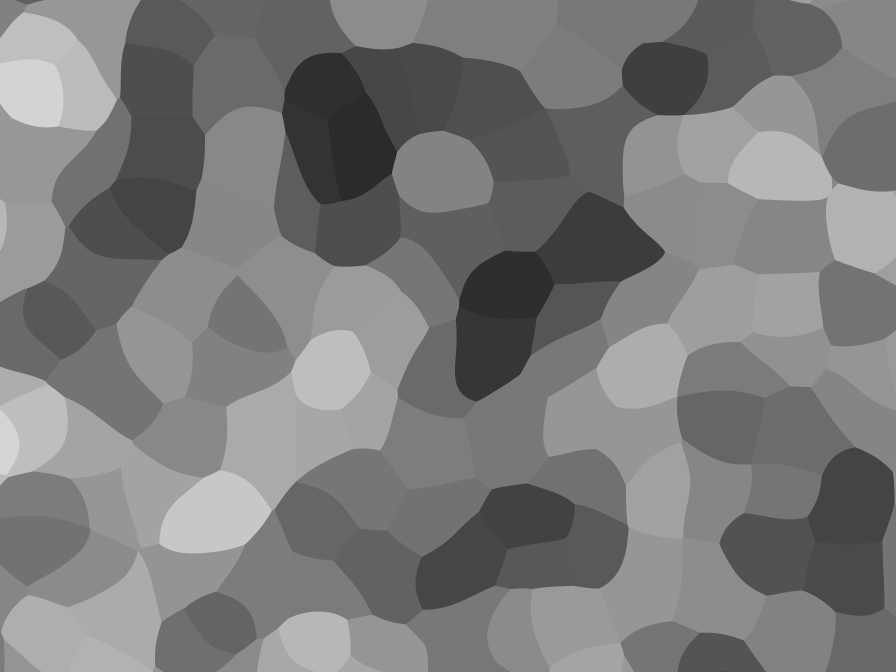
This texture is drawn by a WebGL 2 fragment shader. Its source:

```glsl
#version 300 es
precision highp float;
// Flat grey patches: smooth noise split into rounded, crisp-edged cells.

uniform vec2 u_resolution;
out vec4 fragColor;

const float CELLS = 9.8;         // seed points per canvas height
const float JITTER = 0.75;       // seed scatter inside its grid square
const float TONE_PULL = 24.0;    // how strongly edges follow tone contours
const float FINE_SCALE = 0.53;   // noise frequencies, per seed spacing
const float BROAD_SCALE = 0.23;
const float FINE_AMOUNT = 0.54;
const float BROAD_AMOUNT = 0.40;
const float MID_GREY = 0.50;
const float DARKEST = 0.15;
const float LIGHTEST = 0.83;
const float TAU = 6.2831853;

// Integer hash of a grid square to two values in 0..1
vec2 hash2(vec2 square, uint seed) {
  uvec2 v = uvec2(ivec2(square) + 4096) + uvec2(seed, seed * 7u);
  v = v * 1664525u + 1013904223u;
  v.x += v.y * 1664525u;
  v.y += v.x * 1664525u;
  v ^= v >> 16u;
  v.x += v.y * 1664525u;
  v.y += v.x * 1664525u;
  v ^= v >> 16u;
  return vec2(v & 65535u) / 65535.0;
}

float cornerSlope(vec2 square, vec2 offset, uint seed) {
  float angle = TAU * hash2(square, seed).x;
  return dot(vec2(cos(angle), sin(angle)), offset);
}

float gradientNoise(vec2 p, uint seed) {
  vec2 i = floor(p);
  vec2 f = p - i;
  vec2 s = f * f * f * (f * (f * 6.0 - 15.0) + 10.0);
  vec2 e = vec2(1.0, 0.0);
  float low = mix(cornerSlope(i, f, seed),
                  cornerSlope(i + e.xy, f - e.xy, seed), s.x);
  float high = mix(cornerSlope(i + e.yx, f - e.yx, seed),
                   cornerSlope(i + e.xx, f - e.xx, seed), s.x);
  return mix(low, high, s.y);
}

// Continuous grey field that the patches sample
float toneField(vec2 p) {
  vec2 turned = mat2(0.8, 0.6, -0.6, 0.8) * p;
  return MID_GREY
       + FINE_AMOUNT * gradientNoise(turned * FINE_SCALE, 11u)
       + BROAD_AMOUNT * gradientNoise(p * BROAD_SCALE + 3.7, 29u);
}

void main() {
  float pixel = CELLS / u_resolution.y;
  vec2 p = gl_FragCoord.xy * pixel;
  float tone = toneField(p);
  vec2 toneSlope = vec2(dFdx(tone), dFdy(tone)) / pixel;

  // Two best seeds, judged by distance and by likeness of tone
  float bestCost = 1e9, nextCost = 1e9;
  vec3 best = vec3(0.0), next = vec3(0.0);   // seed position, seed tone
  vec2 home = floor(p);
  for (int y = -2; y <= 2; y++) {
    for (int x = -2; x <= 2; x++) {
      vec2 square = home + vec2(x, y);
      vec2 seed = square + 0.5 + JITTER * (hash2(square, 53u) - 0.5);
      float seedTone = toneField(seed);
      vec2 away = p - seed;
      float gap = tone - seedTone;
      float cost = dot(away, away) + TONE_PULL * gap * gap;
      if (cost < bestCost) {
        nextCost = bestCost;
        next = best;
        bestCost = cost;
        best = vec3(seed, seedTone);
      } else if (cost < nextCost) {
        nextCost = cost;
        next = vec3(seed, seedTone);
      }
    }
  }

  // Blend across one pixel, using the slope of the cost difference
  vec2 costSlope = 2.0 * (best.xy - next.xy)
                 + 2.0 * TONE_PULL * (best.z - next.z) * toneSlope;
  float edge = (nextCost - bestCost) / max(length(costSlope) * pixel, 1e-5);
  float inside = 0.5 + 0.5 * clamp(2.0 * edge, 0.0, 1.0);
  vec2 greys = clamp(vec2(next.z, best.z), DARKEST, LIGHTEST);
  fragColor = vec4(vec3(mix(greys.x, greys.y, inside)), 1.0);
}
```
